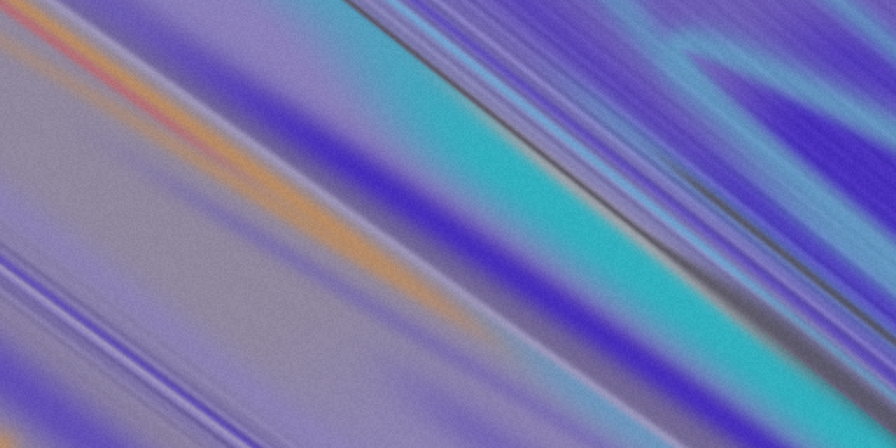
Write a Shadertoy shader that draws this background.

```glsl
// Iridescent foil: diagonal satin folds in violet, teal and amber.
// Soft ribbons (Gaussian bands along lines) are layered over a fanned gradient,
// with a parabolic fold at upper right, layered-sine creases and fine grain.
const vec3 MAUVE    = vec3(0.56, 0.53, 0.62);
const vec3 LAVENDER = vec3(0.54, 0.50, 0.73);
const vec3 PALE     = vec3(0.64, 0.61, 0.76);
const vec3 VIOLET   = vec3(0.42, 0.36, 0.71);
const vec3 INDIGO   = vec3(0.27, 0.17, 0.74);
const vec3 TEAL     = vec3(0.19, 0.69, 0.75);
const vec3 MIST     = vec3(0.38, 0.61, 0.76);
const vec3 AMBER    = vec3(0.75, 0.55, 0.36);
const vec3 ROSE     = vec3(0.73, 0.40, 0.44);
const vec3 SHADOW   = vec3(0.33, 0.32, 0.37);

// Signed distance to the line ab.xy -> ab.zw, positive on its lower left.
float lineDist(vec2 p, vec4 ab) {
    vec2 dir = normalize(ab.zw - ab.xy), q = p - ab.xy;
    return q.y * dir.x - q.x * dir.y;
}

float bell(float d, float width) { return exp(-d * d / (width * width)); }

float ribbon(vec2 p, vec4 ab, float width) { return bell(lineDist(p, ab), width); }

// Fine parallel creases from layered sines.
float creases(float d, float along) {
    return 0.5 * sin(d * 190.0 + along * 2.0) + 0.3 * sin(d * 331.0 - along * 3.0)
         + 0.2 * sin(d * 97.0 + 1.7);
}

float grain(vec2 cell) { return fract(sin(dot(cell, vec2(12.99, 78.23))) * 43758.5) - 0.5; }

// Wide matte fold at lower left.
vec3 matteFold(vec2 p) {
    vec3 c = mix(MAUVE, LAVENDER, 0.7 * smoothstep(0.6, 1.0, p.y) * smoothstep(0.45, 0.9, p.x));
    c = mix(c, LAVENDER, 0.75 * ribbon(p, vec4(0.0, 0.45, 0.73, 1.0), 0.05));
    c = mix(c, VIOLET, 0.7 * smoothstep(0.75, 1.1, p.x) * ribbon(p, vec4(0.6, 0.66, 1.1, 0.99), 0.05));

    // Creased seam with a bright thread, then the corner bands
    float d = lineDist(p, vec4(0.0, 0.595, 0.55, 1.0)), seam = bell(d, 0.06);
    c = mix(c, VIOLET, 0.6 * seam) + 0.075 * seam * creases(d, p.x);
    c = mix(c, INDIGO, 0.45 * bell(d + 0.014, 0.008));
    c = mix(c, PALE, 0.75 * bell(d, 0.006));
    c = mix(c, mix(VIOLET, INDIGO, 0.25), ribbon(p, vec4(0.0, 0.83, 0.22, 1.0), 0.075));
    return mix(c, AMBER, 0.8 * bell(length(p - vec2(0.0, 1.0)), 0.04));
}

// Amber streaks that join and cool towards the lower right.
vec3 amberStreaks(vec3 c, vec2 p) {
    float fadeOut = 1.0 - smoothstep(0.7, 1.25, p.x), grow = smoothstep(0.1, 0.6, p.x);
    vec4 axis = vec4(0.03, 0.0, 0.911, 0.625);
    c = mix(c, VIOLET, 0.5 * grow * ribbon(p, vec4(0.0, 0.18, 1.35, 1.0), 0.025));
    c = mix(c, AMBER, mix(0.35, 0.65, grow) * fadeOut * ribbon(p, vec4(0.0, 0.09, 0.82, 0.585), 0.021));
    c = mix(c, MIST, 0.75 * smoothstep(0.95, 1.35, p.x) * ribbon(p, vec4(1.0, 0.66, 1.48, 1.0), 0.05));
    c = mix(c, AMBER, 0.85 * fadeOut * ribbon(p, axis, 0.02 + 0.005 * grow));
    float edge = bell(lineDist(p, axis) - 0.023, 0.013);
    return mix(c, ROSE, 0.75 * edge * (1.0 - smoothstep(0.3, 0.65, p.x)));
}

// Glossy central sheet; t runs from its left border (0) to its right one (1).
vec3 glossySheet(float t, float y) {
    float trough = 0.17 + 0.19 * y, low = smoothstep(0.0, 0.4, y);
    float sheen = mix(0.8, 0.58, low);
    vec3 c = mix(vec3(0.45, 0.41, 0.58), LAVENDER, smoothstep(trough - 0.1, trough + 0.18, t));
    c = mix(c, mix(VIOLET, INDIGO, low), 0.95 * bell(t - trough, t < trough ? 0.13 : 0.14));
    return mix(c, TEAL, mix(0.6, 1.0, low) * smoothstep(sheen - 0.22, sheen + 0.2, t));
}

// Folded blue film at upper right; d is the distance beyond the sheet border.
vec3 blueFilm(vec2 p, float d) {
    vec3 c = mix(vec3(0.50, 0.49, 0.70), VIOLET, smoothstep(0.02, 0.25, d));
    c = mix(c, INDIGO, 0.4 * ribbon(p, vec4(1.17, 0.0, 1.6, 0.4), 0.05));
    c = mix(c, MIST, 0.7 * ribbon(p, vec4(1.38, 0.0, 1.62, 0.3), 0.04) * (1.0 - smoothstep(0.1, 0.3, p.y)));
    c = mix(c, MIST, 0.55 * smoothstep(1.15, 1.4, p.x) * ribbon(p, vec4(1.28, 0.2, 2.0, 0.76), 0.03));
    c = mix(c, MIST, 0.8 * smoothstep(1.5, 1.9, p.x) * ribbon(p, vec4(1.6, 0.34, 2.0, 0.63), 0.055));

    // Parabolic fold, as an estimated distance from its crest (negative inside)
    vec2 q = p - vec2(1.518, 0.107), axis = normalize(vec2(1.0, 0.67));
    float along = dot(q, axis), r = length(q) + 0.001, side = q.y * axis.x - q.x * axis.y;
    float open = max(r - along, 0.0005), fold = (open - 0.0127) / sqrt(2.0 * open / r);
    float arm = smoothstep(0.05, 0.35, along);
    c = mix(c, INDIGO, 0.9 * arm * smoothstep(0.0, -0.07, fold));
    c = mix(c, INDIGO, 0.65 * arm * bell(fold - 0.075, side > 0.0 ? 0.02 : 0.05));
    c = mix(c, MIST, 0.85 * bell(fold, fold > 0.0 ? 0.035 : 0.045));
    c = mix(c, MIST, 0.7 * ribbon(p, vec4(1.87, 0.0, 2.0, 0.11), 0.03));

    // Creases and threads beside the border
    c += creases(d, p.x) * (0.02 + 0.055 * bell(d - 0.1, 0.1));
    c = mix(c, INDIGO, 0.5 * bell(d - 0.098, 0.012));
    c = mix(c, MIST * 1.1, 0.75 * bell(d - 0.065, 0.01));
    return mix(c, SHADOW, 0.85 * smoothstep(1.42, 1.6, p.x) * ribbon(p, vec4(1.5, 0.37, 2.0, 0.765), 0.01));
}

void mainImage(out vec4 fragColor, in vec2 fragCoord) {
    // Height is one unit, y runs downward from the top
    vec2 p = vec2(fragCoord.x * 2.0 / iResolution.x, 1.0 - fragCoord.y / iResolution.y);
    float left = lineDist(p, vec4(0.112, 0.0, 1.52, 1.0));
    float right = lineDist(p, vec4(0.768, 0.0, 2.0, 0.973));

    vec3 col = amberStreaks(matteFold(p), p);
    float t = left / min(left - right, -0.05);
    col = mix(col, glossySheet(t, p.y), smoothstep(0.012, -0.015, left));
    col = mix(col, PALE, 0.75 * bell(left, 0.011));
    col = mix(col, blueFilm(p, -right), smoothstep(0.005, -0.005, right));

    // Pale lip and widening shadow on the right border
    float lip = smoothstep(0.85, 1.25, p.x) * (1.0 - smoothstep(1.6, 1.95, p.x));
    float spread = 0.007 + 0.028 * smoothstep(1.4, 1.8, p.x);
    col = mix(col, vec3(0.66, 0.63, 0.66), 0.9 * lip * bell(right - 0.006, 0.022));
    col = mix(col, SHADOW, 0.85 * bell(right + 0.6 * spread, spread));
    col += 0.035 * grain(floor(p * 256.0));
    fragColor = vec4(clamp(col, 0.0, 1.0), 1.0);
}
```
